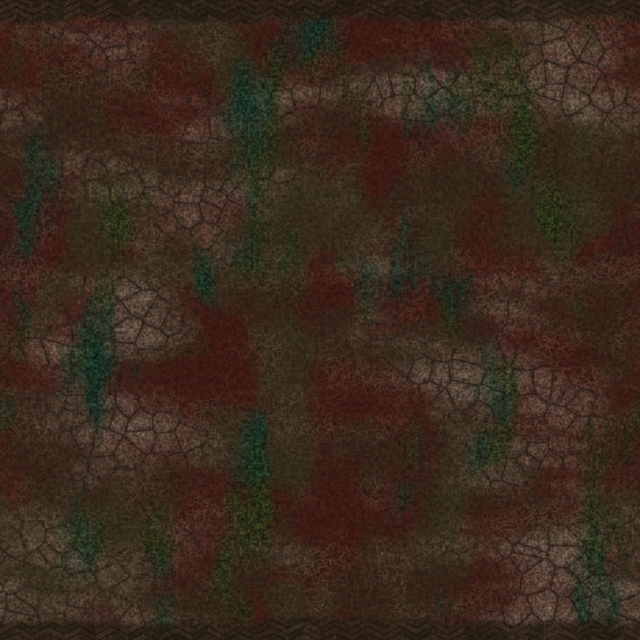
This texture is drawn by a Shadertoy shader. Its source:

```glsl
// Weathered wall: maroon and brown ground, worn pale plates with cracks, fibrous
// scratches, hanging moss stains and a dim herringbone strip along the top and bottom.
// Layers of wrapping gradient noise, cellular edges and scattered strokes; it tiles.

#define PLATES 28.0          // crack cells across the canvas
#define CRACK_WIDTH 0.0013   // half width of a crack
#define SCRATCH_WIDTH 0.0006 // half width of a scratch
#define SCRATCH_GAIN 0.42    // brightness of the scratches
#define STONE_LEVEL 0.27     // noise level at which plates half show
#define MOSS_LEVEL 0.34      // noise level at which moss half shows
#define GRAIN 0.34           // strength of the fine grain
#define STRIP_HEIGHT 0.030   // half height of the herringbone strip
#define CHEVRONS 20.0        // chevrons across the strip

const vec3 MAROON = vec3(0.235, 0.098, 0.075);
const vec3 BROWN  = vec3(0.200, 0.137, 0.090);
const vec3 OLIVE  = vec3(0.200, 0.172, 0.105);
const vec3 STONE  = vec3(0.395, 0.325, 0.270);
const vec3 CRACK  = vec3(0.165, 0.115, 0.085);
const vec3 MOSS   = vec3(0.145, 0.190, 0.080);
const vec3 TEAL   = vec3(0.065, 0.185, 0.135);

vec2 hash2(vec2 p) {
    vec3 q = fract(p.xyx * vec3(0.1031, 0.1030, 0.0973));
    q += dot(q, q.yzx + 33.33);
    return fract((q.xx + q.yz) * q.zy);
}

vec2 wrapCell(vec2 cell, vec2 period) {
    return floor(mod(cell + 0.5, period));
}

// Gradient noise that repeats after a whole number of cells
float corner(vec2 cell, vec2 f, vec2 period, float seed) {
    float a = 6.2832 * hash2(wrapCell(cell, period) + seed).x;
    return dot(vec2(cos(a), sin(a)), f);
}

float noise(vec2 uv, vec2 period, float seed) {
    vec2 p = uv * period, i = floor(p), f = p - i;
    vec2 u = f * f * f * (f * (f * 6.0 - 15.0) + 10.0), e = vec2(1, 0);
    return mix(mix(corner(i, f, period, seed), corner(i + e, f - e, period, seed), u.x),
               mix(corner(i + e.yx, f - e.yx, period, seed),
                   corner(i + 1.0, f - 1.0, period, seed), u.x), u.y);
}

float fbm(vec2 uv, vec2 period, float seed) {
    float sum = 0.0, gain = 1.0;
    for (int k = 0; k < 5; k++) {
        sum += gain * noise(uv, period, seed + float(k) * 7.0);
        period *= 2.0;
        gain *= 0.5;
    }
    return sum;
}

// Distance to the nearest border between cells, in canvas units
float plateEdge(vec2 uv) {
    vec2 p = uv * PLATES, i = floor(p), f = p - i, nearest = vec2(9);
    for (int k = 0; k < 9; k++) {
        vec2 o = vec2(k % 3 - 1, k / 3 - 1);
        vec2 r = o + hash2(wrapCell(i + o, vec2(PLATES)) + 17.0) - f;
        if (dot(r, r) < dot(nearest, nearest)) nearest = r;
    }
    float edge = 9.0;
    for (int k = 0; k < 25; k++) {
        vec2 o = vec2(k % 5 - 2, k / 5 - 2);
        vec2 r = o + hash2(wrapCell(i + o, vec2(PLATES)) + 17.0) - f, d = r - nearest;
        if (dot(d, d) > 1e-4) edge = min(edge, dot(0.5 * (r + nearest), normalize(d)));
    }
    return edge / PLATES;
}

// Thin bent strokes, one per cell, in every direction
float scratches(vec2 uv, float count, float seed, float px) {
    vec2 p = uv * count, i = floor(p);
    float ink = 0.0;
    for (int k = 0; k < 9; k++) {
        vec2 cell = i + vec2(k % 3 - 1, k / 3 - 1);
        vec2 id = wrapCell(cell, vec2(count)) + seed;
        vec2 h = hash2(id + 41.0), r = p - cell - hash2(id);
        vec2 dir = vec2(cos(6.2832 * h.x), sin(6.2832 * h.x));
        float along = dot(r, dir);
        float across = dot(r, vec2(-dir.y, dir.x)) + (h.y - 0.5) * along * along;
        float d = length(vec2(max(abs(along) - 0.35 - 0.45 * h.y, 0.0), across)) / count;
        ink = max(ink, (0.35 + 0.65 * h.y) * (1.0 - smoothstep(0.0, SCRATCH_WIDTH + px, d)));
    }
    return ink;
}

// Herringbone tone; y is zero on the wrapped canvas edge
float herringbone(float x, float y) {
    float v = (y + 0.025 * abs(fract(x * CHEVRONS) - 0.5)) * 95.0;
    float tone = hash2(vec2(floor(x * CHEVRONS * 2.0), floor(v) + 50.0)).x;
    float joint = smoothstep(0.0, 0.2, fract(v)) * smoothstep(1.0, 0.8, fract(v));
    return mix(0.6, 0.8 + 0.45 * tone, joint);
}

void mainImage(out vec4 fragColor, in vec2 fragCoord) {
    vec2 uv = fragCoord / iResolution.xy;
    float px = 1.0 / iResolution.y;
    float grain = noise(uv, vec2(230), 3.0) + 0.7 * noise(uv, vec2(110), 5.0);

    // Stained ground
    vec3 col = mix(MAROON, BROWN, smoothstep(-0.2, 0.3, fbm(uv, vec2(5, 6), 11.0)));
    col = mix(col, OLIVE, 0.85 * smoothstep(0.0, 0.4, fbm(uv, vec2(6, 4), 61.0)));

    // Worn plates in broad horizontal patches, with cracks
    float patches = 0.75 * fbm(uv, vec2(3, 4), 101.0) + 0.65 * fbm(uv, vec2(4, 11), 143.0);
    float stone = smoothstep(STONE_LEVEL - 0.38, STONE_LEVEL + 0.38, patches);
    float edge = plateEdge(uv);
    float plate = 0.78 + 0.22 * smoothstep(0.0, 0.011, edge) + 0.22 * grain;
    col = mix(col, STONE * plate, 0.85 * stone);

    // Scratches gathered in clumps
    float fibres = max(scratches(uv, 52.0, 7.0, px),
                   max(scratches(uv, 76.0, 23.0, px), scratches(uv, 112.0, 71.0, px)));
    float clumps = smoothstep(-0.35, 0.45, fbm(uv, vec2(11, 13), 181.0) + 0.4 * patches);
    col = mix(col, STONE * 1.05, SCRATCH_GAIN * fibres * clumps);
    float crack = 1.0 - smoothstep(CRACK_WIDTH - px, CRACK_WIDTH + px, edge);
    col = mix(col, CRACK, 0.8 * crack * smoothstep(0.08, 0.5, stone));

    // Moss hanging in upright stains
    float stain = fbm(uv, vec2(9, 4), 211.0);
    float moss = smoothstep(MOSS_LEVEL - 0.28, MOSS_LEVEL + 0.28, stain);
    vec3 green = mix(MOSS, TEAL, smoothstep(-0.15, 0.25, fbm(uv, vec2(5, 4), 251.0)));
    col = mix(col, green * (1.0 + 0.5 * grain), 0.85 * moss);

    // Herringbone strip across the wrapped edge
    float y = uv.y - floor(uv.y + 0.5);
    float rag = 0.012 * fbm(uv, vec2(16), 301.0);
    float strip = 1.0 - smoothstep(STRIP_HEIGHT - 0.008, STRIP_HEIGHT + 0.008, abs(y) + rag);
    col = mix(col, mix(BROWN, OLIVE, 0.5) * 0.85 * herringbone(uv.x, y), 0.85 * strip);

    fragColor = vec4(clamp(col * (1.0 + GRAIN * grain), 0.0, 1.0), 1.0);
}
```
